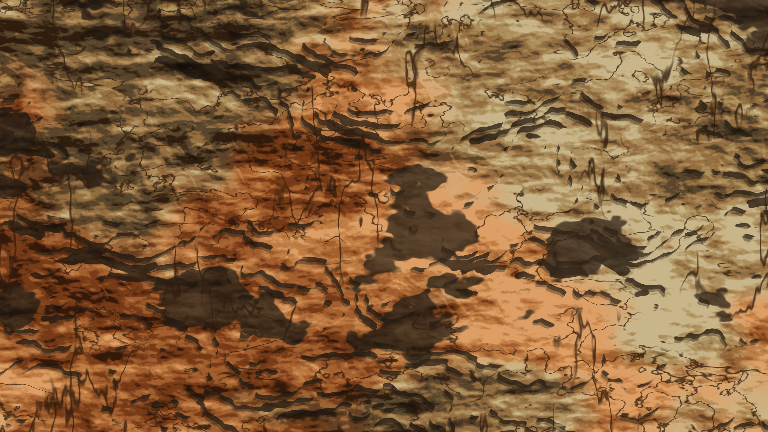
This texture is drawn by a Shadertoy shader. Its source:

```glsl
// Weathered, flaking wood: a tonal ramp driven by stretched noise, stained rust
// towards the lower left. Terraced noise gives peeling plates that cast angular
// shadows; contour lines of noise give the cracks.

const vec3 DARK  = vec3(0.19, 0.11, 0.05);
const vec3 OLIVE = vec3(0.36, 0.27, 0.17);
const vec3 RUST  = vec3(0.44, 0.26, 0.12);
const vec3 OCHRE = vec3(0.60, 0.42, 0.24);
const vec3 TAN   = vec3(0.70, 0.55, 0.35);
const vec3 CREAM = vec3(0.81, 0.70, 0.52);
const vec3 CHAR  = vec3(0.20, 0.15, 0.10);
const vec3 WARM_TINT = vec3(1.07, 0.89, 0.76);
const vec3 COOL_TINT = vec3(0.97, 1.02, 1.04);

const float FBM_SPREAD   = 0.128;             // standard deviation of fbm
const vec2  LIGHT        = vec2(0.45, 0.89);  // direction towards the light
const float SHADOW_REACH = 0.040;
const float TERRACES     = 10.0;
const float CRACK_WIDTH  = 0.011;

float hash(vec2 p) {
    vec3 q = fract(p.xyx * vec3(0.1031, 0.1030, 0.0973));
    q += dot(q, q.yzx + 33.33);
    return fract((q.x + q.y) * q.z);
}

float noise(vec2 p) {
    vec2 i = floor(p), f = fract(p);
    f = f * f * (3.0 - 2.0 * f);
    return mix(mix(hash(i), hash(i + vec2(1, 0)), f.x),
               mix(hash(i + vec2(0, 1)), hash(i + vec2(1, 1)), f.x), f.y);
}

float fbm(vec2 p) {
    const mat2 TURN = mat2(1.6, 1.2, -1.2, 1.6);
    float sum = 0.0, amp = 0.516;
    p += 40.0;
    for (int i = 0; i < 5; i++) {
        sum += amp * noise(p);
        p = TURN * p + 17.3;
        amp *= 0.5;
    }
    return sum;
}

// Noise centred on zero with unit spread
float spread(vec2 p) { return (fbm(p) - 0.5) / FBM_SPREAD; }

// Height of the peeling layers, flat plates with steep edges
float plates(vec2 p) {
    float h = fbm(p * vec2(3.4, 6.2) + 5.0) * TERRACES;
    return floor(h) + smoothstep(0.40, 0.60, fract(h));
}

// Shadow (x) and lit rim (y) along the plate edges
vec2 plateLight(vec2 p) {
    float here = plates(p), shadow = 0.0;
    for (int i = 1; i <= 6; i++) {
        float t = float(i) / 6.0;
        float rise = plates(p + LIGHT * SHADOW_REACH * t) - here - 0.9 * t;
        shadow = max(shadow, smoothstep(0.35, 0.75, rise));
    }
    float rim = smoothstep(0.3, 0.9, here - plates(p + LIGHT * 0.007));
    return vec2(shadow, rim);
}

// Broken contour lines at three scales: along the grain, across it, crazing
float cracks(vec2 p) {
    float dark = 0.0;
    for (int i = 0; i < 3; i++) {
        float k = float(i);
        vec2 stretch = i == 0 ? vec2(3.0, 12.0) : i == 1 ? vec2(9.0, 2.6) : vec2(13.0, 19.0);
        float line = abs(fbm(p * stretch + 31.0 * k) - 0.5);
        float broken = smoothstep(0.48, 0.62, noise(p * vec2(5.0, 8.0) + 13.0 * k));
        dark = max(dark, broken * (1.0 - smoothstep(0.0, CRACK_WIDTH * (1.0 + 0.6 * k), line)));
    }
    return dark;
}

vec3 woodRamp(float tone, float rust) {
    vec3 c = mix(DARK, mix(OLIVE, RUST, rust), smoothstep(-1.9, -1.0, tone));
    c = mix(c, OCHRE, smoothstep(-0.75, -0.05, tone));
    c = mix(c, TAN, smoothstep(0.1, 0.75, tone));
    c = mix(c, CREAM, smoothstep(0.85, 1.7, tone));
    return c * mix(COOL_TINT, WARM_TINT, rust);
}

void mainImage(out vec4 fragColor, in vec2 fragCoord) {
    vec2 uv = fragCoord / iResolution.xy;
    vec2 p = fragCoord / iResolution.y;

    // Ragged displacement of all the edges
    vec2 q = p + 0.022 * (vec2(fbm(p * 9.0), fbm(p * 9.0 + 70.0)) - 0.5);

    // Tone: broad patches, grain, flecks and fine horizontal striae
    float topBand = smoothstep(0.65, 1.0, uv.y);
    float tone = 0.25 + 0.8 * (uv.x - 0.5) - 0.35 * topBand;
    tone += 0.50 * spread(q * vec2(2.3, 4.5));
    tone += (0.42 + 0.25 * topBand) * spread(q * vec2(4.0, 30.0) + 9.0);
    tone += 0.42 * spread(q * vec2(26.0, 46.0) + 3.0);
    tone += 0.85 * (noise(p * vec2(9.0, 120.0)) - 0.5);

    // Small embossed relief
    vec2 b = q * vec2(15.0, 30.0);
    tone += 6.0 * (fbm(b) - fbm(b + vec2(0.06, 0.18)));

    // Plate edges and stain
    vec2 edge = plateLight(q);
    tone += 0.55 * edge.y;
    float stain = fbm(q * vec2(2.6, 4.2) + 23.0) + 0.30 * (0.5 - uv.x) - 0.16 * (uv.y - 0.45);
    float rust = smoothstep(0.43, 0.62, stain);
    vec3 col = woodRamp(tone, rust);

    // Charred blotches, shadows and cracks
    float char = fbm(q * vec2(4.2, 7.0) + 51.0) + 0.10 * (0.5 - uv.x);
    float blotch = smoothstep(0.665, 0.685, char);
    vec3 soot = CHAR * (0.95 + 0.16 * tone);
    col = mix(col, soot, 0.85 * blotch);
    col = mix(col, soot * 0.85, 0.85 * edge.x);
    col = mix(col, DARK, 0.8 * cracks(q));

    fragColor = vec4(clamp(col, 0.0, 1.0), 1.0);
}
```
